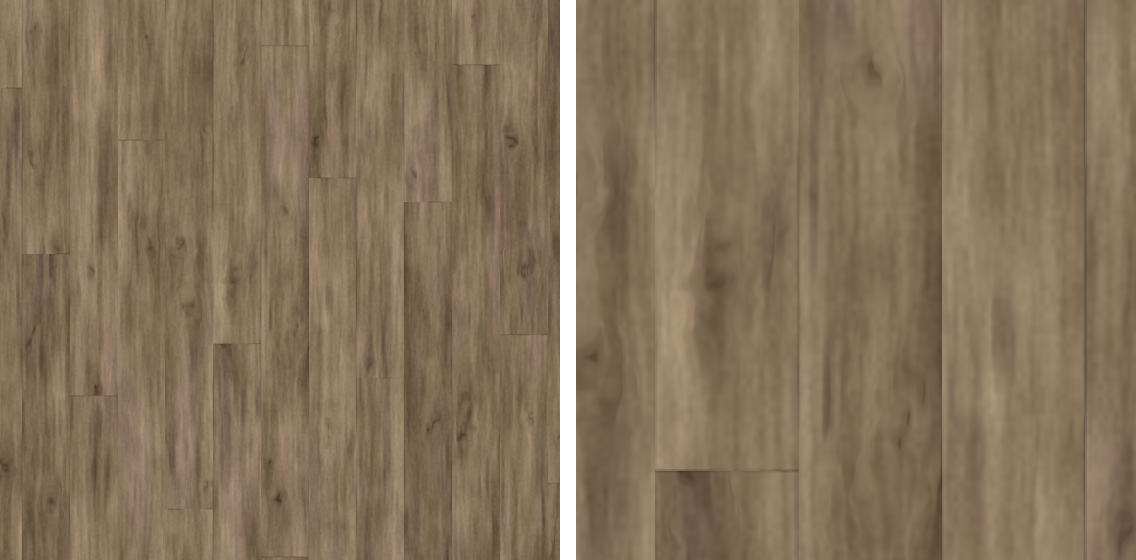
Left, the full canvas; right, a detail of the centre.
This texture is drawn by a Shadertoy shader. Its source:

```glsl
#define COLUMNS 11.72
#define FIRST_OFFSET 0.54
#define PLANK_LENGTH 0.913
#define SEAM_WIDTH 0.0008
#define KNOTS_PER_PLANK 6
#define KNOT_CHANCE 0.6
#define PLANK_VARIATION 0.22
#define GRAIN_CONTRAST 1.0
#define DARK_WOOD vec3(0.335, 0.268, 0.188)
#define LIGHT_WOOD vec3(0.650, 0.567, 0.458)
#define MAUVE_SHIFT vec3(0.010, -0.003, 0.022)

float hash(vec2 p) {
    vec3 q = fract(p.xyx * 0.1031);
    q += dot(q, q.yzx + 33.33);
    return fract((q.x + q.y) * q.z);
}

float noise(vec2 p) {
    vec2 i = floor(p), f = fract(p);
    f = f * f * (3.0 - 2.0 * f);
    return mix(mix(hash(i), hash(i + vec2(1, 0)), f.x),
               mix(hash(i + vec2(0, 1)), hash(i + vec2(1, 1)), f.x), f.y);
}

// Noise centred on zero
float wave(vec2 p) { return noise(p) - 0.5; }

// Stagger of the end joints from column to column
float jointPhase(float column) {
    return fract(0.5 * column - 0.042 + 0.22 * cos(1.1636 * (column - 5.2)));
}

// Darkness of the knots in x, sideways bend of the grain in y
vec2 knots(vec2 local, vec2 id) {
    vec2 result = vec2(0);
    for (int k = 0; k < KNOTS_PER_PLANK; k++) {
        vec2 seed = id * 7.0 + vec2(float(k) * 13.0 + 40.0, 91.0);
        if (hash(seed) > KNOT_CHANCE) continue;
        float along = (float(k) + hash(seed + 3.1)) / float(KNOTS_PER_PLANK);
        vec2 centre = vec2(mix(0.15, 0.85, hash(seed + 5.7)) / COLUMNS, along * PLANK_LENGTH);
        float size = mix(0.005, 0.012, pow(hash(seed + 8.3), 1.6));
        vec2 d = local - centre;
        d.x += (hash(seed + 9.9) - 0.5) * 0.8 * d.y;
        vec2 ragged = vec2(wave(local * vec2(190, 60) + seed), wave(local * 90.0 + seed + 20.0));
        vec2 q = d / (size * vec2(1.0, mix(1.3, 3.2, hash(seed + 2.2)))) + ragged * 1.7;
        float r = length(q);
        float core = exp(-r * r * 1.8) * (0.8 + 0.2 * sin(r * 9.0));
        float halo = exp(-dot(q * vec2(0.65, 0.28), q * vec2(0.65, 0.28)));
        result.x += mix(0.45, 1.0, hash(seed + 6.6)) * (0.5 * core + 0.17 * halo);
        result.y -= d.x * 0.75 * exp(-0.25 * r * r);
    }
    return result;
}

void mainImage(out vec4 fragColor, in vec2 fragCoord) {
    vec2 uv = fragCoord / iResolution.xy;
    float pixel = 1.0 / min(iResolution.x, iResolution.y);

    // Plank layout
    float across = uv.x * COLUMNS + FIRST_OFFSET;
    float column = floor(across);
    float down = (1.0 - uv.y) / PLANK_LENGTH - jointPhase(column);
    vec2 id = vec2(column, floor(down) + 5.0);
    vec2 cell = vec2(fract(across), fract(down));
    vec2 local = cell * vec2(1.0 / COLUMNS, PLANK_LENGTH);
    float plank = hash(id * 3.0 + 17.0);

    // Grain stretched along the plank and bent around its knots
    vec2 knot = knots(local, id);
    vec2 g = local + vec2(knot.y, 0.0);
    g.x += 0.005 * wave(local * vec2(18, 7) + plank * 50.0);
    g += vec2(plank * 3.0, hash(id + 60.0) * 7.0);
    float grain = 0.38 * wave(g * vec2(38, 3.5))
                + 0.28 * wave(g * vec2(95, 6) + 11.0)
                + 0.26 * wave(g * vec2(210, 16) + 27.0)
                + 0.15 * wave(g * vec2(340, 60) + 43.0)
                + 0.11 * wave(g * vec2(300, 230) + 19.0);

    // Cloudy stains and thin dark streaks
    float cloud = 0.24 * wave(g * vec2(22, 9) + 71.0) + 0.14 * wave(g * vec2(60, 32) + 83.0);
    float streak = smoothstep(0.62, 0.9, noise(g * vec2(120, 11) + 97.0))
                 * smoothstep(0.45, 0.8, noise(g * vec2(28, 7) + 31.0));

    float tone = 0.56 + (plank - 0.5) * PLANK_VARIATION;
    tone += (grain + cloud) * GRAIN_CONTRAST - 0.26 * streak - knot.x;
    vec3 colour = mix(DARK_WOOD, LIGHT_WOOD, clamp(tone, -0.25, 1.1));

    // Faint mauve bloom, mostly along the grain
    float bloom = smoothstep(0.5, 0.9, 0.5 * noise(uv * 4.0 + 7.0) + 0.6 * noise(g * vec2(45, 7) + 53.0));
    colour += MAUVE_SHIFT * (bloom + 0.6 * streak + 0.5 * min(knot.x, 1.0));

    // Seams between planks, worn away in places
    vec2 edge = min(cell, 1.0 - cell) * vec2(1.0 / COLUMNS, PLANK_LENGTH);
    vec2 line = 1.0 - smoothstep(vec2(SEAM_WIDTH - 0.5 * pixel), vec2(SEAM_WIDTH + pixel), edge);
    float side = floor(across + 0.5);
    float wear = mix(0.04, 0.2, hash(vec2(side, 5.0)))
               * smoothstep(0.15, 0.75, noise(vec2(side * 9.0, uv.y * 11.0)));
    float jointWear = 0.16 * smoothstep(0.1, 0.6, noise(vec2(uv.x * 45.0, column * 5.0)));
    colour *= 1.0 - max(line.x * wear, line.y * jointWear);

    fragColor = vec4(clamp(colour, 0.0, 1.0), 1.0);
}
```
